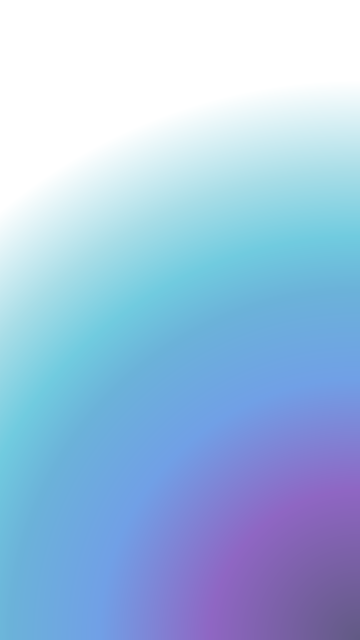
This background is drawn by a Shadertoy shader. Its source:

```glsl
// Draws a soft radial glow from the lower right corner: slate, violet, blue, cyan, white.

const int STOPS = 7;

// Ring colours, from the centre outwards
const vec3 RING_COLOR[STOPS] = vec3[STOPS](
    vec3(0.380, 0.353, 0.515),  // slate
    vec3(0.560, 0.400, 0.765),  // violet
    vec3(0.440, 0.627, 0.902),  // blue
    vec3(0.420, 0.698, 0.851),  // steel blue
    vec3(0.440, 0.796, 0.875),  // cyan
    vec3(0.659, 0.867, 0.906),  // pale cyan
    vec3(1.0));                 // white

// Ring radii, in canvas heights
const float RING_RADIUS[STOPS] = float[STOPS](
    0.0, 0.234, 0.408, 0.547, 0.630, 0.732, 0.875);

// Blend linearly between neighbouring rings
vec3 ringGradient(float radius) {
    vec3 color = RING_COLOR[0];
    for (int i = 1; i < STOPS; i++) {
        float blend = (radius - RING_RADIUS[i - 1]) / (RING_RADIUS[i] - RING_RADIUS[i - 1]);
        color = mix(color, RING_COLOR[i], clamp(blend, 0.0, 1.0));
    }
    return color;
}

// Distance to the glow centre, in canvas heights
float glowRadius(vec2 point, vec2 center, float canvasHeight) {
    return length(point - center) / canvasHeight;
}

void mainImage(out vec4 fragColor, in vec2 fragCoord) {
    vec2 lowerRight = vec2(iResolution.x, 0.0);
    float radius = glowRadius(fragCoord, lowerRight, iResolution.y);
    fragColor = vec4(ringGradient(radius), 1.0);
}
```
